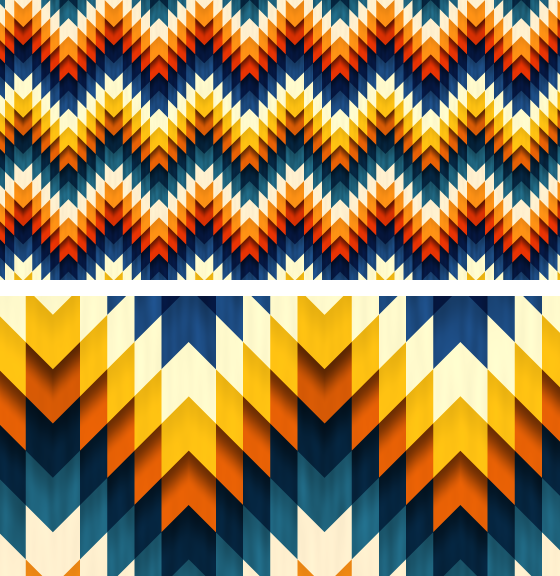
Top, the full canvas; bottom, a detail of the centre.
Reproduce this pattern procedurally as a Shadertoy shader.

```glsl
// Zigzag of slanted strips in ten cycling colours, with soft shadows and woven grain.

vec2 gradientAt(vec2 cell) {
    vec2 q = fract(cell * vec2(0.1031, 0.1137));
    q += dot(q, q.yx + 33.33);
    float angle = 6.2832 * fract((q.x + q.y) * q.x * 7.13);
    return vec2(cos(angle), sin(angle));
}

float gradientNoise(vec2 p) {
    vec2 i = floor(p), f = p - i;
    vec2 w = f * f * f * (f * (f * 6.0 - 15.0) + 10.0);
    float a = dot(gradientAt(i), f);
    float b = dot(gradientAt(i + vec2(1, 0)), f - vec2(1, 0));
    float c = dot(gradientAt(i + vec2(0, 1)), f - vec2(0, 1));
    float d = dot(gradientAt(i + vec2(1, 1)), f - vec2(1, 1));
    return mix(mix(a, b, w.x), mix(c, d, w.x), w.y);
}

// Band colour in rgb, strength of the shadow along its upper edge in a
vec4 bandColor(int band) {
    vec4 palette[10] = vec4[10](
        vec4(1.00, 0.94, 0.81, 0.00),  // cream
        vec4(1.00, 0.57, 0.08, 0.12),  // orange
        vec4(0.91, 0.20, 0.01, 0.85),  // red
        vec4(0.02, 0.09, 0.25, 0.75),  // navy
        vec4(0.11, 0.29, 0.50, 0.30),  // blue
        vec4(1.00, 0.98, 0.80, 0.00),  // pale yellow
        vec4(1.00, 0.76, 0.07, 0.12),  // yellow
        vec4(0.91, 0.38, 0.02, 0.85),  // burnt orange
        vec4(0.02, 0.14, 0.24, 0.75),  // dark teal
        vec4(0.12, 0.39, 0.49, 0.30)); // teal
    return palette[band];
}

// p is measured in strip widths, with y pointing down
vec3 zigzag(vec2 p) {
    // Mirror around each valley: five strips lead from valley to peak
    float fromValley = abs(mod(p.x + 2.44, 10.0) - 5.0);
    float strip = min(floor(fromValley), 4.0);

    // Edges slant up inside a strip, and each strip drops by one band
    float level = (p.y + fromValley + 1.0) * 0.5 - strip;
    float down = fract(level);
    vec4 band = bandColor(int(mod(floor(level), 10.0)));

    // Shadow cast by the band above, deepest in the valleys
    float shadow = band.a * (1.0 - smoothstep(0.0, 0.65, down));
    shadow += band.a * 0.14 * (1.0 - step(1.0, strip));
    vec3 color = band.rgb * (1.0 - 0.62 * min(shadow, 1.0));

    // Fine vertical threads, clearest on the dark bands
    float grain = gradientNoise(p * vec2(3.1, 0.35));
    float darkness = 1.0 - smoothstep(0.2, 0.6, band.r);
    return color * (1.0 + grain * mix(0.035, 0.24, darkness));
}

void mainImage(out vec4 fragColor, in vec2 fragCoord) {
    // Average a 4 x 4 grid of samples for smooth edges
    vec3 sum = vec3(0.0);
    for (int i = 0; i < 16; i++) {
        vec2 offset = (vec2(i % 4, i / 4) + 0.5) / 4.0 - 0.5;
        vec2 uv = (fragCoord + offset) / iResolution.y;
        sum += zigzag(vec2(uv.x, 1.0 - uv.y) * 30.92);
    }
    fragColor = vec4(sum / 16.0, 1.0);
}
```
